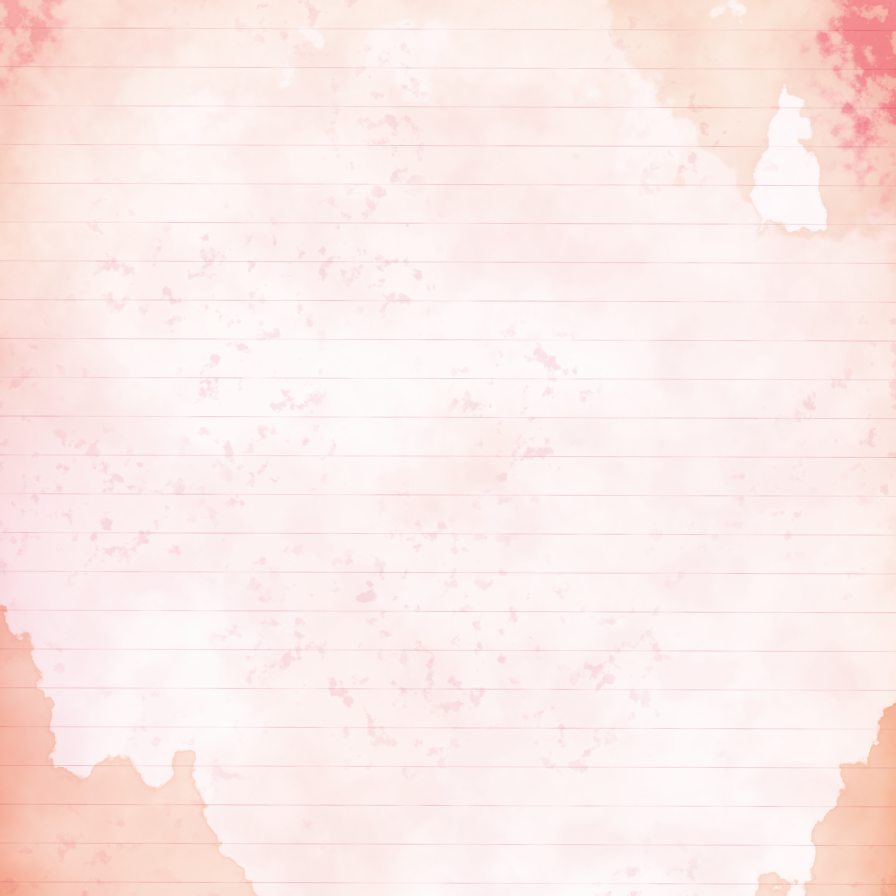
Write a Shadertoy shader that draws this background.

```glsl
// Ruled pale pink paper with peach water stains and rosy worn corners.

float hash(vec2 p) {
    vec3 q = fract(vec3(p.xyx) * 0.1031);
    q += dot(q, q.yzx + 33.33);
    return fract((q.x + q.y) * q.z);
}

float noise(vec2 p) {
    vec2 i = floor(p), f = fract(p);
    f = f * f * (3.0 - 2.0 * f);
    return mix(mix(hash(i), hash(i + vec2(1, 0)), f.x),
               mix(hash(i + vec2(0, 1)), hash(i + vec2(1, 1)), f.x), f.y);
}

float fbm(vec2 p) {
    float sum = 0.0, amp = 0.5;
    for (int i = 0; i < 6; i++) {
        sum += amp * noise(p);
        p = mat2(1.6, 1.2, -1.2, 1.6) * p + 7.3;
        amp *= 0.52;
    }
    return sum;
}

// Ragged elliptical spot: 1 at the centre, 0 outside its radius.
float spot(vec2 p, vec2 centre, vec2 radius) {
    return 1.0 - smoothstep(0.4, 1.0, length((p - centre) / radius));
}

// Coverage of a torn shape from its signed distance.
float fill(float d) {
    return 1.0 - smoothstep(-0.002, 0.002, d);
}

vec3 tint(vec3 col, vec3 ink, float amount) {
    return col * mix(vec3(1.0), ink, clamp(amount, 0.0, 1.0));
}

void mainImage(out vec4 fragColor, in vec2 fragCoord) {
    vec2 uv = fragCoord / iResolution.xy;
    float pixel = 1.0 / iResolution.y;
    float cloud = fbm(uv * 5.0);
    float mottle = fbm(uv * 17.0 + 40.0);
    float grit = fbm(uv * 75.0 + 11.0);
    vec2 warp = vec2(fbm(uv * 20.0 + 3.0), fbm(uv * 20.0 + 61.0)) - 0.5;
    vec2 torn = uv + warp * 0.075;
    vec2 loose = uv + warp * 0.16;

    // Paper with faint blush clouds
    vec3 col = vec3(0.998, 0.982, 0.982);
    col = tint(col, vec3(0.993, 0.96, 0.96), smoothstep(0.4, 0.7, cloud) * 0.7);
    col = tint(col, vec3(0.993, 0.965, 0.97), smoothstep(0.45, 0.7, mottle) * 0.6);
    col = tint(col, vec3(0.996, 0.978, 0.968), spot(loose, vec2(0.38, 0.1), vec2(0.16, 0.32)));
    col = tint(col, vec3(0.996, 0.978, 0.97), spot(loose, vec2(0.52, 0.48), vec2(0.08, 0.12)));

    // Peach wash creeping in from the edges
    float top = exp(-(1.0 - uv.y) * 7.0);
    float left = exp(-uv.x * 13.0) * smoothstep(0.3, 0.75, uv.y);
    float right = exp(-(1.0 - uv.x) * 17.0);
    float wash = (top * 0.6 + left * 0.75 + right * 0.4) * (0.25 + 0.7 * cloud + 0.7 * mottle);
    col = tint(col, vec3(0.985, 0.87, 0.81), wash);
    float upperRight = dot(loose - vec2(0.703, 0.92), vec2(0.76, 0.65));
    col = tint(col, vec3(0.99, 0.95, 0.915),
               smoothstep(-0.006, 0.012, upperRight) * smoothstep(0.735, 0.76, loose.y) * (0.5 + mottle));
    col = tint(col, vec3(0.99, 0.93, 0.955), exp(-uv.x * 11.0) * smoothstep(0.75, 0.45, uv.y));

    // Bleached patches in the upper wash
    float bleach = spot(loose, vec2(0.46, 0.94), vec2(0.06, 0.06));
    bleach = max(bleach, spot(loose, vec2(0.235, 0.85), vec2(0.04, 0.03)));
    bleach = max(bleach, spot(loose, vec2(0.31, 0.945), vec2(0.025, 0.016)));
    bleach = max(bleach, spot(loose, vec2(0.72, 0.86), vec2(0.035, 0.08)));
    bleach = max(bleach, spot(loose, vec2(0.825, 0.98), vec2(0.025, 0.014)));
    col = mix(col, vec3(0.996, 0.97, 0.968), bleach * 0.75);

    // Rosy, grainy corners
    vec2 corner = vec2(1.0 - uv.x, 1.0 - uv.y) + warp * 0.1;
    float rose = 1.0 - smoothstep(0.0, 1.0, length(corner / vec2(0.13, 0.27)));
    col = tint(col, vec3(0.985, 0.68, 0.77), rose * (0.25 + 2.6 * smoothstep(0.35, 0.8, grit)));
    corner.x = uv.x + warp.x * 0.1;
    rose = 1.0 - smoothstep(0.0, 1.0, length(corner / vec2(0.1, 0.18)));
    col = tint(col, vec3(0.985, 0.78, 0.82), rose * (0.2 + 1.8 * smoothstep(0.35, 0.8, grit)));

    // Torn white flake near the upper right
    float flake = max(abs(torn.x - 0.885) - 0.012 - 0.19 * (0.905 - torn.y), abs(torn.y - 0.829) - 0.077);
    col = mix(col, vec3(0.997, 0.972, 0.977), fill(flake));
    col = tint(col, vec3(0.985, 0.93, 0.91), exp(-abs(flake) * 420.0) * 0.6);

    // Lower corner stains: a tall strip joined to a wide, wavy foot
    float foot = 0.14 + 0.014 * cos((uv.x - 0.13) * 75.0);
    float strip = max(torn.x + 0.45 * max(torn.y - 0.22, 0.0) - 0.061, torn.y - 0.31);
    float stainL = min(strip, max(torn.x + 0.35 * torn.y - 0.278, torn.y - foot));
    float stainR = min(0.98 + 0.6 * (torn.y - 0.19) - torn.x, max(0.927 - torn.x, torn.y - 0.145));
    stainR = max(stainR, torn.y - 0.225);
    float depthL = exp(-length(uv * vec2(1.0, 0.7)) * 9.0) * 0.6 + exp(-uv.x * 26.0) * 0.35;
    float depthR = exp(-(1.0 - uv.x) * 22.0);
    col = tint(col, vec3(0.993, 0.925, 0.88), fill(stainL));
    col = tint(col, vec3(0.98, 0.79, 0.69), fill(stainL) * depthL * (0.4 + 1.1 * mottle));
    col = tint(col, vec3(0.99, 0.915, 0.87), fill(stainR));
    col = tint(col, vec3(0.98, 0.8, 0.7), fill(stainR) * depthR * (0.4 + 1.1 * mottle));
    float rim = exp(-abs(min(stainL, stainR) + 0.002) * 400.0);
    col = tint(col, vec3(0.982, 0.92, 0.88), rim * 0.6);

    // Ruled lines, slightly tilted and unevenly inked
    float row = (uv.y + 0.003 * (uv.x - 0.5) - 0.9674) / 0.04332;
    float lineDist = abs(fract(row + 0.5) - 0.5) * 0.04332;
    float ink = clamp((0.0006 - lineDist) / pixel + 0.5, 0.0, 1.0);
    col = tint(col, vec3(0.955, 0.85, 0.885), ink * (0.2 + 0.9 * noise(uv * vec2(35.0, 60.0))));

    // Sparse fine specks and fibre grain
    float specks = smoothstep(0.6, 0.78, grit) * smoothstep(0.45, 0.68, fbm(uv * 7.0 + 20.0));
    col = tint(col, vec3(0.975, 0.87, 0.89), specks * 0.7);
    col += (grit - 0.5) * vec3(0.008, 0.03, 0.028) * (0.4 + 1.6 * wash);

    fragColor = vec4(clamp(col, 0.0, 1.0), 1.0);
}
```
